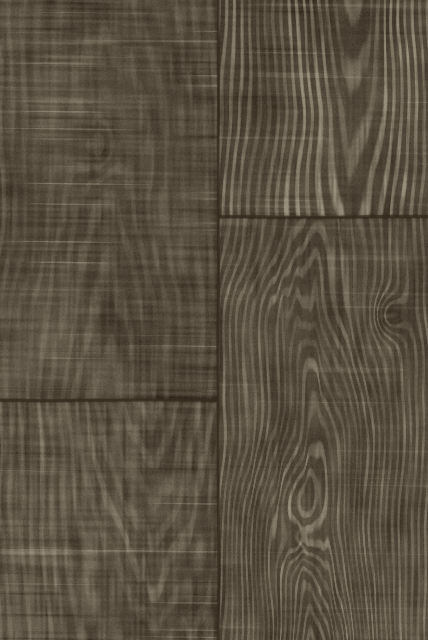
This texture is drawn by a WebGL 2 fragment shader. Its source:

```glsl
#version 300 es
precision highp float;
// Four weathered oak planks with arched grain, knots and cross-cut saw marks.
uniform vec2 u_resolution;
out vec4 fragColor;

const vec3 DARK_OAK = vec3(0.20, 0.16, 0.115);
const vec3 PALE_OAK = vec3(0.56, 0.52, 0.45);
const float COLUMN_SEAM = 0.51;
const float LEFT_SEAM = 0.559;
const float RIGHT_SEAM = 0.988;

struct Plank {
    float axis;    // x of the heart line
    float core;    // roundness of the arches
    float rise;    // positive: arches point up
    float rings;   // rings per unit
    float grain;   // strength of pale rings
    float streak;  // strength of vertical fibres
    float saw;     // strength of cross marks
    float tone;    // base lightness
    float seed;
};

float hash(vec2 p) {
    vec3 q = fract(p.xyx * 0.1031);
    q += dot(q, q.yzx + 33.33);
    return fract((q.x + q.y) * q.z);
}

float noise(vec2 p) {
    vec2 i = floor(p), f = fract(p);
    f = f * f * (3.0 - 2.0 * f);
    return mix(mix(hash(i), hash(i + vec2(1, 0)), f.x),
               mix(hash(i + vec2(0, 1)), hash(i + vec2(1, 1)), f.x), f.y);
}

float bump(vec2 p, vec2 center, vec2 radius) {
    vec2 q = (p - center) / radius;
    return exp(-dot(q, q));
}

Plank pickPlank(vec2 p) {
    if (p.x < COLUMN_SEAM) {
        if (p.y > LEFT_SEAM) return Plank(0.25, 0.05, 0.13, 40.0, 0.25, 0.28, 1.0, 0.37, 11.0);
        return Plank(0.34, 0.03, -0.25, 46.0, 0.30, 0.46, 0.85, 0.37, 23.0);
    }
    if (p.y > RIGHT_SEAM) return Plank(0.82, 0.10, -0.11, 50.0, 0.70, 0.24, 0.55, 0.26, 37.0);
    return Plank(0.73, 0.03, 0.22, 60.0, 0.52, 0.34, 0.35, 0.31, 53.0);
}

// Summed influence of the knots, which bends and darkens the grain
float knots(vec2 p) {
    const vec3 KNOTS[3] = vec3[3](vec3(0.23, 1.155, 0.050),
                                  vec3(0.703, 0.235, 0.045),
                                  vec3(0.908, 0.758, 0.035));
    float sum = 0.0;
    for (int i = 0; i < 3; i++)
        sum += bump(p, KNOTS[i].xy, KNOTS[i].z * vec2(1.0, 1.4));
    return sum;
}

// Pale growth rings: contours of a stretched arch field
float growthRings(vec2 p, Plank k, float knot) {
    vec2 s = p + k.seed;
    float dx = p.x - k.axis + 0.05 * (noise(s * vec2(3.0, 4.0)) - 0.5);
    float y = p.y - 0.7 + 0.07 * (noise(s * vec2(65.0, 5.0)) - 0.5);
    float field = length(vec2(dx, k.core)) + k.rise * y / (1.0 + dx * dx * 60.0);
    field += 0.055 * knot + 0.012 * noise(s * vec2(14.0, 9.0));
    float phase = field * k.rings;
    float ring = smoothstep(0.35, 0.95, 0.5 + 0.5 * cos(6.28318 * phase));
    float wear = 0.4 + 0.6 * hash(vec2(floor(phase + 0.5), k.seed));
    return ring * wear * (0.45 + 0.8 * noise(s * vec2(170.0, 16.0)));
}

float fibres(vec2 s) {
    return 0.6 * noise(s * vec2(155.0, 9.0)) + 0.4 * noise(s * vec2(75.0, 22.0)) - 0.5;
}

// Fine weave plus a few long pale and dark scratches
float sawMarks(vec2 s) {
    s.y += 0.012 * s.x;
    float weave = noise(s * vec2(9.0, 150.0)) - 0.5;
    float scratch = noise(s * vec2(2.6, 125.0));
    return 0.22 * weave + 0.36 * smoothstep(0.78, 0.97, scratch)
         - 0.14 * smoothstep(0.2, 0.04, scratch);
}

float seam(float d, float width) {
    return 1.0 - smoothstep(0.3 * width, width, abs(d));
}

void main() {
    vec2 p = gl_FragCoord.xy / u_resolution.x;
    vec2 edge = p + 0.004 * (vec2(noise(p.yx * 7.0), noise(p * 9.0)) - 0.5);
    Plank k = pickPlank(edge);
    vec2 s = p + k.seed;
    float knot = knots(p);

    // Wood surface
    float tone = k.tone + k.grain * growthRings(p, k, knot);
    tone += k.streak * fibres(s) + k.saw * sawMarks(s);
    tone += 0.24 * (noise(s * vec2(7.0, 4.0)) - 0.5) + 0.12 * (noise(s * 19.0) - 0.5);
    tone += 0.10 * (hash(floor(p * 340.0)) - 0.5);
    tone -= 0.16 * knot * knot;

    // Pale splits in the knot hearts
    float hook = p.x - 0.705 - 0.011 * cos((p.y - 0.2) * 75.0);
    tone += 0.45 * bump(vec2(hook, p.y), vec2(0.0, 0.228), vec2(0.005, 0.028));
    tone += 0.25 * bump(p, vec2(0.905, 0.757), vec2(0.016, 0.006));

    // Shadowed joints with a faint worn bevel
    float joint = edge.y - (edge.x < COLUMN_SEAM ? LEFT_SEAM : RIGHT_SEAM);
    tone += 0.09 * seam(joint + 0.010, 0.008);
    tone -= 0.10 * seam(edge.x - COLUMN_SEAM, 0.020) + 0.10 * seam(joint, 0.018);
    float gap = max(seam(edge.x - COLUMN_SEAM, 0.005), seam(joint, 0.006));
    tone = mix(tone, 0.0, 0.8 * gap);

    fragColor = vec4(mix(DARK_OAK, PALE_OAK, clamp(tone, -0.2, 1.1)), 1.0);
}
```
